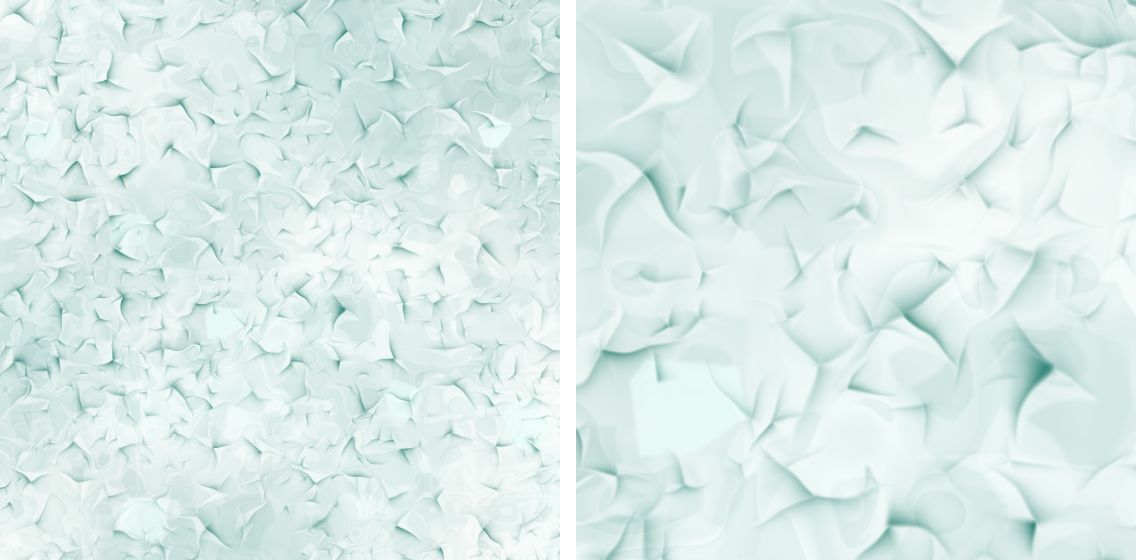
Left: the whole. Right: its middle third, enlarged.
Reproduce this texture procedurally as a Shadertoy shader.

```glsl
vec3 hash3(vec2 p) {
    return fract(sin(vec3(dot(p, vec2(127.1, 311.7)), dot(p, vec2(269.5, 183.3)),
                          dot(p, vec2(419.2, 371.9)))) * 43758.5453);
}

float noise(vec2 p) {
    vec2 i = floor(p), f = fract(p);
    f = f * f * (3.0 - 2.0 * f);
    return mix(mix(hash3(i).x, hash3(i + vec2(1, 0)).x, f.x),
               mix(hash3(i + vec2(0, 1)).x, hash3(i + vec2(1, 1)).x, f.x), f.y);
}

vec2 direction(float angle) {
    return vec2(cos(angle), sin(angle));
}

// Irregular convex polygon of about unit radius
float polygon(vec2 q, vec2 seed) {
    float d = -1.0;
    for (int i = 0; i < 6; i++) {
        vec3 r = hash3(seed + float(i) * 7.3);
        d = max(d, dot(q, direction((float(i) + 0.6 * r.x) * 1.0472)) - 0.6 - 0.4 * r.y);
    }
    return d;
}

// Overlapping translucent flakes painted over a tone
float flakes(float tone, vec2 p, float scale, float share, float opacity) {
    vec2 cell = floor(p * scale);
    for (int j = -1; j <= 1; j++)
    for (int i = -1; i <= 1; i++) {
        vec2 id = cell + vec2(i, j) + scale * 13.0;
        vec3 r = hash3(id), look = hash3(id + 51.7);
        if (look.z > share) continue;
        float radius = 0.28 + 0.25 * r.z;
        vec2 q = fract(p * scale) - vec2(i, j) - 0.25 - 0.5 * r.xy;
        float d = polygon(q / radius, id) * radius;
        float mask = 1.0 - smoothstep(-0.002 * scale, 0.002 * scale, d);
        tone = mix(tone, 0.5 + 0.58 * look.x, mask * opacity * (0.5 + 0.5 * look.y));
    }
    return tone;
}

// Rare bright crisp chips
float chips(vec2 p) {
    vec2 cell = floor(p * 6.0);
    float mask = 0.0;
    for (int j = -1; j <= 1; j++)
    for (int i = -1; i <= 1; i++) {
        vec2 id = cell + vec2(i, j) + 211.0;
        vec3 r = hash3(id), look = hash3(id + 9.4);
        if (look.x > 0.24) continue;
        float radius = 0.17 + 0.17 * r.z;
        vec2 q = fract(p * 6.0) - vec2(i, j) - 0.25 - 0.5 * r.xy;
        float d = polygon(q / radius, id) * radius;
        mask = max(mask, (1.0 - smoothstep(-0.012, 0.012, d)) * (0.55 + 0.4 * look.y));
    }
    return mask;
}

// Bent wedges radiating from scattered points: x is highlight, y is shadow
vec2 creases(vec2 p, float scale) {
    vec2 g = p * scale, cell = floor(g), result = vec2(0.0);
    float edge = 0.0018 * scale;
    for (int j = -1; j <= 1; j++)
    for (int i = -1; i <= 1; i++) {
        vec2 id = mod(cell + vec2(i, j), 0.5 * scale) + 3.0 + scale;
        vec3 place = hash3(id);
        vec2 q = g - cell - vec2(i, j) - 0.2 - 0.6 * place.xy;
        for (int k = 0; k < 3; k++) {
            vec3 r = hash3(id + 17.0 * float(k + 1)), look = hash3(id + 29.0 * float(k + 2));
            vec2 axis = direction(6.2832 * place.z + float(k) * (1.6 + 0.7 * r.x));
            float x = dot(q, axis), len = 0.35 + 0.45 * r.y;
            float y = dot(q, vec2(-axis.y, axis.x)) - (r.z - 0.5) * 1.8 * x * x;
            y *= look.z < 0.5 ? -1.0 : 1.0;
            float taper = clamp(1.0 - x / len, 0.0, 1.0);
            float along = smoothstep(-0.06, 0.03, x) * smoothstep(0.0, 0.25, taper);
            float width = 0.05 + 0.2 * taper * taper;
            float light = smoothstep(-edge, edge, y) * (1.0 - smoothstep(width - 2.0 * edge, width, y));
            float dark = (1.0 - smoothstep(-edge, edge, y))
                       * exp(min(y, 0.0) / (0.025 + 0.06 * taper)) * taper;
            result = max(result, along * vec2(light * sqrt(look.x), dark * look.y));
        }
    }
    return result;
}

void mainImage(out vec4 fragColor, in vec2 fragCoord) {
    vec2 p = fragCoord / iResolution.y;
    vec2 warp = vec2(noise(p * 22.0), noise(p * 22.0 + 40.0)) - 0.5;
    vec2 fineWarp = vec2(noise(p * 50.0 + 11.0), noise(p * 50.0 + 63.0)) - 0.5;
    vec2 bent = p + warp * 0.026 + fineWarp * 0.004;

    // Layered flakes over a broad drift of tone
    float tone = 0.62 + 0.36 * noise(p * 4.0 + 5.0);
    tone = flakes(tone, bent, 6.0, 1.0, 0.55);
    tone = flakes(tone, bent, 10.0, 0.8, 0.55);
    tone = flakes(tone, bent, 19.0, 0.5, 0.55);
    tone += 0.26 * (noise(p * 3.0 + 70.0) - 0.5) + 0.03;

    // One-sided folds, then chips
    float fold = fract(noise(bent * 15.0 + 3.0 * warp) * 2.0);
    tone += 0.13 * (smoothstep(0.0, 0.12, fold) - fold - 0.44);
    float chip = chips(p);
    tone = mix(tone, 1.05, chip);

    // Sharp creases, large ones and clustered small ones
    vec2 tilePoint = p + warp * 0.016 + fineWarp * 0.008;
    vec2 large = creases(tilePoint, 12.0);
    vec2 small = creases(tilePoint + 0.013, 24.0) * smoothstep(0.35, 0.7, noise(p * 9.0 + 31.0));
    float strength = 0.7 + 0.7 * noise(p * 5.0 + 90.0);
    tone = mix(tone, 1.06, max(large.x, small.x * 0.8) * 0.85);
    tone -= max(large.y, small.y * 0.9) * strength * 1.75;

    vec3 teal = vec3(0.50, 0.70, 0.67), pale = vec3(0.92, 0.96, 0.95);
    vec3 color = mix(teal, pale, clamp(tone, -0.6, 1.1));
    color += vec3(-0.015, 0.02, 0.012) * chip;
    color.r += 0.025 * (noise(p * 7.0 + 20.0) - 0.5);
    fragColor = vec4(color, 1.0);
}
```
